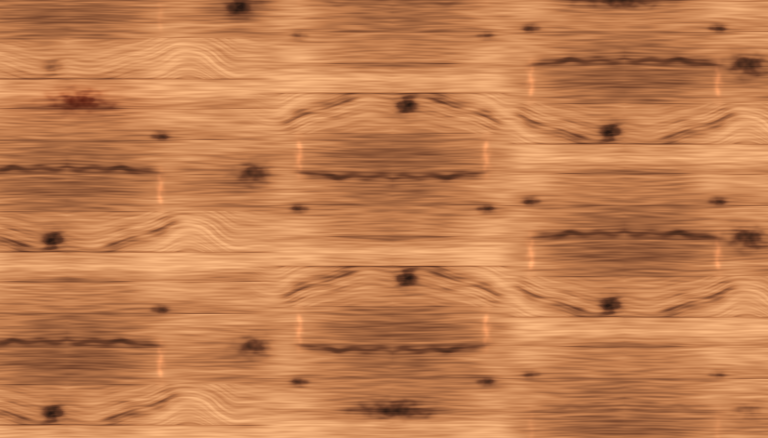
This texture is drawn by a WebGL 1 fragment shader. Its source:

```glsl
precision highp float;
// Knotty wooden planks in three soft-edged columns. Every column repeats downwards
// and is mirrored about its own axis; the outer two are also turned upside down.
// Stretched gradient noise makes the grain; knots, streaks and seams darken it.
uniform vec2 u_resolution;

vec2 gradient(vec2 cell) {
  float angle = 6.2832 * fract(sin(dot(cell, vec2(127.1, 311.7))) * 4375.85);
  return vec2(cos(angle), sin(angle));
}

float noise(vec2 p) {
  vec2 i = floor(p), f = fract(p);
  vec2 s = f * f * f * (f * (f * 6.0 - 15.0) + 10.0);
  vec2 e = vec2(1.0, 0.0);
  float low = mix(dot(gradient(i), f), dot(gradient(i + e.xy), f - e.xy), s.x);
  float high = mix(dot(gradient(i + e.yx), f - e.yx), dot(gradient(i + 1.0), f - 1.0), s.x);
  return mix(low, high, s.y);
}

float bump(float d, float width) {
  return exp(-d * d / (width * width));
}

// Fibres running along x, gently wavy
float grain(vec2 p) {
  p.y += 0.03 * noise(p * vec2(1.6, 4.0));
  return 0.32 * noise(p * vec2(0.9, 8.0))
       + 0.20 * noise(p * vec2(1.8, 27.0) + 7.0)
       + 0.28 * noise(p * vec2(4.0, 66.0) + 19.0);
}

// Dark ragged core inside a softer, wider stain
float knot(vec2 d, vec2 size) {
  vec2 q = d / size;
  float r = length(q) + 0.7 * noise(d * vec2(13.0, 26.0) + 3.0);
  float flecks = 0.95 + 0.35 * noise(d * vec2(30.0, 50.0));
  vec2 stain = q * vec2(0.35, 0.55);
  return 0.75 * exp(-r * r * 1.6) * flecks + 0.2 * exp(-dot(stain, stain));
}

// One column: x is the tone of the wood, y the strength of the pale glints
vec2 column(vec2 p, vec2 centre, float flip, float sideKnot) {
  float u = (p.x - centre.x) * flip;
  float along = (p.y - centre.y) * flip + 0.07;
  float repeat = floor(along);
  float w = along - repeat;
  float v = w - 0.07;
  float m = abs(u);
  float full = mix(0.3, 1.0, step(abs(repeat * flip - 0.5), 0.6));

  // Five uneven planks per repeat: the first has arched grain, the last is pale
  float lane = w * (0.8 + 0.2 * w) * 5.0;
  float plank = floor(lane);
  float arched = 1.0 - step(0.5, plank);
  float bend = v - 0.32 * m * m * arched * (1.0 - smoothstep(0.6, 1.0, m));
  bend += 0.03 * arched * noise(vec2(m * 4.0, v * 8.0));
  float tone = 0.60 + 0.80 * grain(vec2(m + plank * 3.7, bend + plank * 1.3));
  tone += 0.07 * cos(6.2832 * (v + 0.08)) + 0.05 * sin(plank * 4.1 + 1.0);
  tone += 0.13 * smoothstep(0.78, 0.85, v);
  tone -= 0.17 * bump(u, 0.45) * smoothstep(0.13, 0.19, v) * (1.0 - smoothstep(0.76, 0.84, v));
  tone += 0.10 * bump(m - 0.58, 0.17);

  // Dark swirls following the arches
  float patches = 0.75 + 0.8 * noise(vec2(m * 6.0, bend * 50.0)) + 0.5 * noise(vec2(m * 9.0, v * 18.0));
  float bands = bump(bend + 0.052, 0.03) + 0.5 * bump(bend - 0.02, 0.014)
              + 0.3 * bump(bend - 0.005, 0.07);
  tone -= 0.62 * full * arched * bands * patches
        * smoothstep(0.12, 0.32, m) * (1.0 - smoothstep(0.56, 0.78, m));

  // Long ragged streak, shallow bow, with a soft shadow
  float wave = v - 0.425 + 0.055 * m - 0.03 * noise(vec2(m * 8.0, 2.0));
  float reach = 1.0 - smoothstep(0.46, 0.62, m);
  float ragged = 0.8 + 0.9 * noise(vec2(m * 8.0, v * 55.0));
  tone -= full * reach * (0.68 * bump(wave, 0.016) * ragged * (0.4 + 0.7 * bump(m - 0.38, 0.16))
        + 0.12 * bump(wave - 0.01, 0.05));

  // Main knot, mirrored pair of small knots, side knot
  tone -= 1.35 * full * knot(vec2(u - 0.08, v), vec2(0.062, 0.062));
  tone -= 0.9 * max(full, 0.6) * knot(vec2(m - 0.54, v - 0.6), vec2(0.05, 0.027));
  tone -= 1.0 * full * knot(vec2(u * flip - sideKnot, v - 0.39), vec2(0.12, 0.065));

  // Seams, darkest above the arched plank
  float seam = abs(fract(lane + 0.5) - 0.5) / 5.0;
  float first = bump(min(w, 1.0 - w), 0.05);
  tone -= bump(seam, 0.006) * (0.11 + 0.2 * first + 0.3 * noise(vec2(m * 2.0, plank * 5.3)));

  float glint = full * bump(m - 0.54, 0.024) * smoothstep(0.13, 0.25, v)
              * (1.0 - smoothstep(0.32, 0.46, v)) * (0.5 + 1.0 * noise(vec2(m * 25.0, v * 22.0)));
  return vec2(tone, max(glint, 0.0));
}

void main() {
  // One unit is one repeat; y runs downwards
  vec2 p = gl_FragCoord.xy / u_resolution * vec2(4.44, 2.53);
  p.y = 2.53 - p.y;

  vec2 wood = column(p, vec2(0.387, 1.387), -1.0, 1.10);
  wood = mix(wood, column(p, vec2(2.27, 0.607), 1.0, 9.0), smoothstep(1.40, 1.68, p.x));
  wood = mix(wood, column(p, vec2(3.61, 0.763), -1.0, 0.71), smoothstep(2.86, 3.04, p.x));

  // Uneven wear and stray knots that break the repeat
  float tone = wood.x + 0.09 * noise(p * vec2(0.9, 2.6) + 5.0)
             + 0.20 * noise(p * vec2(6.0, 80.0));
  float red = knot(p - vec2(0.46, 0.58), vec2(0.17, 0.065));
  tone -= 0.9 * red;
  tone -= 1.2 * knot(p - vec2(1.376, 0.04), vec2(0.07, 0.06));
  tone -= 0.8 * knot(p - vec2(2.28, 2.37), vec2(0.20, 0.06));
  tone -= 0.8 * knot(p - vec2(3.58, 0.01), vec2(0.22, 0.04));

  vec3 color = mix(vec3(0.43, 0.25, 0.16), vec3(0.76, 0.49, 0.305), clamp(tone * 2.0, 0.0, 1.0));
  color = mix(color, vec3(0.98, 0.72, 0.50), clamp(tone * 2.0 - 1.0, 0.0, 1.0));
  color = mix(color, vec3(0.17, 0.10, 0.07), clamp(-tone * 1.5, 0.0, 1.0));
  color += vec3(0.20, 0.12, 0.08) * wood.y + vec3(0.07, -0.03, -0.03) * red;
  gl_FragColor = vec4(color, 1.0);
}
```
